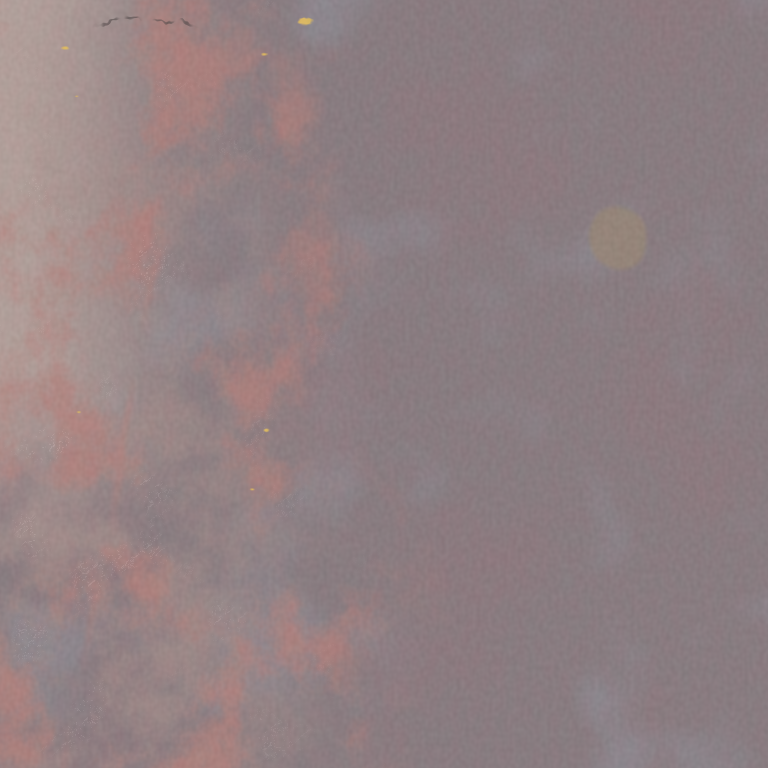
Reproduce this texture procedurally as a Shadertoy shader.

```glsl
// A weathered mauve-grey surface: soft cloudy blotches on the right, ragged rose
// and pale worn patches on the left, with a dim ochre disc, gold flecks and cracks.
// Layers of gradient-noise fbm are mixed as tints, then a faint woven grain is added.

const vec3 MAUVE = vec3(0.535, 0.485, 0.502);
const vec3 BLUE_GREY = vec3(0.555, 0.535, 0.565);
const vec3 PLUM = vec3(0.555, 0.475, 0.495);
const vec3 DUST = vec3(0.615, 0.535, 0.530);
const vec3 ROSE = vec3(0.705, 0.500, 0.480);
const vec3 PALE = vec3(0.715, 0.640, 0.615);
const vec3 OCHRE = vec3(0.590, 0.525, 0.470);
const vec3 GOLD = vec3(0.880, 0.740, 0.370);
const vec3 CRACK = vec3(0.350, 0.310, 0.310);

const vec2 DISC_CENTER = vec2(0.805, 0.690);
const float DISC_RADIUS = 0.038;
const vec2 CRACK_CENTER = vec2(0.190, 0.968);
const vec2 CRACK_SIZE = vec2(0.065, 0.014);
const float GRAIN_SCALE = 150.0;
const float GRAIN_AMOUNT = 0.026;
const int FLECK_COUNT = 7;

// Integer hash giving two values in 0..1
vec2 hash2(vec2 p) {
    uvec2 q = uvec2(ivec2(floor(p))) * 1664525u + 1013904223u;
    q.x += q.y * 1664525u;
    q.y += q.x * 1664525u;
    q ^= q >> 16u;
    q.x += q.y * 1664525u;
    q.y += q.x * 1664525u;
    q ^= q >> 16u;
    return vec2(q & 65535u) / 65535.0;
}

// Gradient noise, about -0.7..0.7
float cornerSlope(vec2 cell, vec2 corner, vec2 f) {
    float angle = 6.2832 * hash2(cell + corner).x;
    return dot(vec2(cos(angle), sin(angle)), f - corner);
}

float noise(vec2 p) {
    vec2 i = floor(p), f = p - i;
    vec2 u = f * f * f * (f * (f * 6.0 - 15.0) + 10.0);
    float low = mix(cornerSlope(i, vec2(0, 0), f), cornerSlope(i, vec2(1, 0), f), u.x);
    float high = mix(cornerSlope(i, vec2(0, 1), f), cornerSlope(i, vec2(1, 1), f), u.x);
    return mix(low, high, u.y);
}

float fbm(vec2 p, int octaves) {
    float sum = 0.0, amp = 0.7;
    for (int k = 0; k < octaves; k++) {
        sum += amp * noise(p);
        p = mat2(1.6, 1.2, -1.2, 1.6) * p + 17.3;
        amp *= 0.55;
    }
    return sum;
}

void mainImage(out vec4 fragColor, in vec2 fragCoord) {
    vec2 uv = fragCoord / iResolution.xy;
    float px = 1.0 / iResolution.y;

    // Soft out-of-focus clouds
    float cloud = fbm(uv * 4.5 + 3.7, 3);
    vec3 color = mix(MAUVE, BLUE_GREY, 0.85 * smoothstep(0.02, 0.42, cloud));
    color = mix(color, PLUM, 0.7 * smoothstep(0.0, 0.4, fbm(uv * 4.0 + 31.0, 3)));

    // Worn left side with a ragged border
    float rag = fbm(uv * 6.0 + 11.0, 5);
    float fine = fbm(uv * 22.0 + 53.0, 5);
    float border = uv.x + 0.16 * rag + 0.03 * fine + 0.12 * (uv.y - 0.5);
    float worn = 1.0 - smoothstep(0.22, 0.50, border);
    color = mix(color, DUST, worn * smoothstep(-0.35, 0.45, rag + 0.5 * fine));

    // Pale haze along the upper left edge
    float haze = 1.0 - smoothstep(0.0, 0.27, uv.x + 0.10 * rag + 0.05 * fine);
    haze *= smoothstep(0.24, 0.52, uv.y + 0.10 * rag);
    color = mix(color, PALE, 0.85 * haze);

    // Rose stains, stronger towards the lower left
    float stain = fbm(uv * vec2(6.5, 5.0) + 71.0, 5) + 0.25 * fine;
    float stainZone = 1.0 - smoothstep(0.36, 0.52, border);
    float stainLevel = stain + 0.12 * (0.5 - uv.y);
    color = mix(color, ROSE, 0.72 * stainZone * smoothstep(-0.04, 0.42, stainLevel));

    // Slanted thin streak
    float streakX = uv.x - 0.085 - 0.18 * uv.y - 0.008 * noise(uv * 9.0);
    float streak = exp(-pow(streakX / 0.006, 2.0)) * smoothstep(-0.2, 0.3, noise(uv * 6.0 + 8.0));
    color = mix(color, ROSE, 0.40 * streak * (1.0 - smoothstep(0.75, 0.9, uv.y)));

    // Tiny light scuffs on the worn side
    float scuff = 1.0 - smoothstep(0.0, 0.05, abs(noise(uv * vec2(38.0, 46.0) + 5.0 * fine)));
    color += 0.05 * worn * scuff * smoothstep(0.15, 0.4, noise(uv * 13.0 + 91.0));

    // Hairline cracks near the top
    vec2 crackPos = (uv - CRACK_CENTER) / CRACK_SIZE;
    float crackLine = abs(uv.y - CRACK_CENTER.y - 0.007 * cos(crackPos.x * 1.7)
        - 0.010 * noise(uv * vec2(45.0, 20.0)) - 0.004 * noise(uv * 140.0));
    float crack = 1.0 - smoothstep(0.0005, 0.0015 + px, crackLine);
    crack *= 1.0 - smoothstep(0.8, 1.1, abs(crackPos.x));
    color = mix(color, CRACK, 0.65 * crack * smoothstep(-0.3, 0.2, noise(uv * 60.0)));

    // Dim ochre disc
    float disc = length((uv - DISC_CENTER) * vec2(1.0, 0.9)) + 0.004 * noise(uv * 25.0);
    color = mix(color, OCHRE, 0.85 * (1.0 - smoothstep(DISC_RADIUS - 0.006, DISC_RADIUS + 0.004, disc)));

    // Gold flecks, mostly specks with one larger flake
    for (int k = 0; k < FLECK_COUNT; k++) {
        vec2 seed = hash2(vec2(k, 7));
        vec2 center = k == 0 ? vec2(0.397, 0.972) : vec2(0.02 + 0.38 * seed.x, 0.32 + 0.66 * seed.y);
        float size = k == 0 ? 0.0065 : mix(0.0012, 0.0035, pow(hash2(vec2(k, 19)).x, 2.0));
        float d = length((uv - center) * vec2(0.7, 1.3)) + 0.4 * size * noise(uv * 180.0);
        color = mix(color, GOLD, 0.9 * (1.0 - smoothstep(size - 0.001 - px, size + px, d)));
    }

    // Fine woven grain with a slight colour drift
    float grain = noise(uv * GRAIN_SCALE) + 0.7 * noise(uv * GRAIN_SCALE * vec2(1.3, 0.5) + 40.0);
    float drift = noise(uv * vec2(70.0, 35.0) + 23.0);
    color += GRAIN_AMOUNT * (grain * vec3(0.8) + drift * vec3(0.6, -0.4, -0.1));

    fragColor = vec4(clamp(color, 0.0, 1.0), 1.0);
}
```
